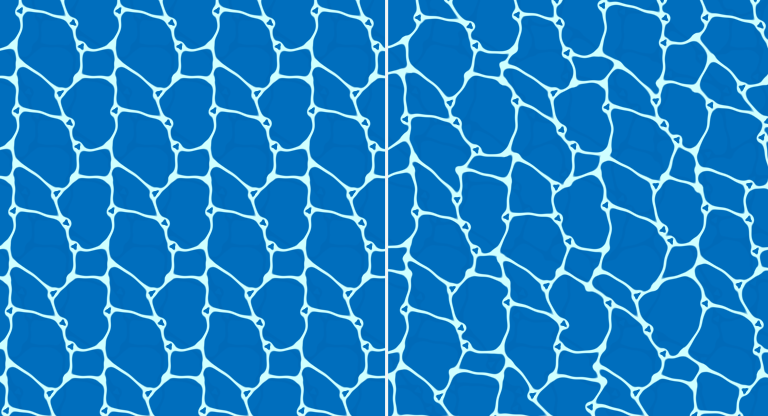
Reproduce this texture procedurally as a Shadertoy shader.

```glsl
// Pool-water caustics: a net of pale, curved strands around four cells per tile.
// The left panel repeats the tile exactly; the right one shifts every knot by a hash.
// Strands are bent segments merged by a smooth union, with small gaps at some knots.

#define TILES vec2(7.80, 7.68)    // tiles per canvas width, along x and y
#define ORIGIN vec2(0.845, 0.475) // lattice phase, in tiles
#define SHEAR 0.035               // sideways drift per row
#define JITTER 0.095              // knot shift in the right panel
#define THIN 0.012                // strand half width at its middle
#define THICK 0.023               // strand half width at its ends
#define BLEND 65.0                // sharpness of the smooth union
#define RING 0.045                // radius of the knots with gaps
#define GAP 0.027                 // radius of the gaps
#define WOBBLE 0.010              // waviness of the strands
#define DIVIDER vec2(0.5035, 0.002) // centre and half width

const float TAU = 6.2831853;
const vec3 WATER = vec3(0.0, 0.43, 0.74);
const vec3 DEEP = vec3(0.0, 0.405, 0.71);
const vec3 FOAM = vec3(0.81, 1.0, 1.0);
const vec3 PAPER = vec3(0.95, 0.96, 0.96);

// Knots of one tile, y pointing down
const vec2 KNOT[8] = vec2[8](
    vec2(0.00, 0.00), vec2(0.31, -0.03), vec2(0.38, 0.17), vec2(0.32, 0.32),
    vec2(-0.04, 0.31), vec2(0.80, 0.46), vec2(0.37, 0.64), vec2(0.90, 0.76));

// Strands: first knot, second knot, tile offset of the second
const ivec4 STRAND[12] = ivec4[12](
    ivec4(0, 1, 0, 0), ivec4(1, 2, 0, 0), ivec4(2, 3, 0, 0), ivec4(3, 4, 0, 0),
    ivec4(4, 0, 0, 0), ivec4(2, 5, 0, 0), ivec4(5, 4, 1, 0), ivec4(5, 7, 0, 0),
    ivec4(3, 6, 0, 0), ivec4(6, 7, 0, 0), ivec4(7, 0, 1, 1), ivec4(6, 1, 0, 1));

// Sideways bulge of each strand
const float BEND[12] = float[12](
    0.03, -0.01, 0.015, 0.03, 0.03, -0.03, 0.02, 0.03, -0.02, -0.05, 0.03, -0.03);

vec2 hash2(vec3 k) {
    vec2 h = vec2(dot(k, vec3(127.1, 311.7, 74.7)), dot(k, vec3(269.5, 183.3, 246.1)));
    return fract(sin(h) * 43758.5) * 2.0 - 1.0;
}

vec2 knotAt(int i, vec2 tile, float jitter) {
    return tile + KNOT[i] + jitter * hash2(vec3(tile, float(i)));
}

// Signed distance to a bowed segment that is thinner in the middle
float strand(vec2 q, vec2 a, vec2 b, float bend) {
    vec2 d = b - a;
    float h = clamp(dot(q - a, d) / dot(d, d), 0.0, 1.0);
    float bow = 4.0 * h * (1.0 - h);
    vec2 side = normalize(vec2(-d.y, d.x));
    return length(q - a - d * h - side * bend * bow) - mix(THICK, THIN, bow);
}

// Signed distance to the whole net, negative inside the strands
float net(vec2 q, float jitter) {
    q += WOBBLE * sin(TAU * (2.0 * q.yx + vec2(0.1, 0.4)))
       + 0.4 * WOBBLE * sin(TAU * (5.0 * q.yx + vec2(0.7, 0.2)));
    vec2 home = floor(q);
    float sum = 0.0;
    float gap = 1.0;
    for (int n = 0; n < 9; n++) {
        vec2 tile = home + vec2(n % 3 - 1, n / 3 - 1);
        for (int i = 0; i < 12; i++) {
            ivec4 s = STRAND[i];
            vec2 a = knotAt(s.x, tile, jitter);
            vec2 b = knotAt(s.y, tile + vec2(s.zw), jitter);
            sum += exp(-BLEND * strand(q, a, b, BEND[i]));
        }
        // Rings with rounded triangular gaps: knots 0, 5, 6 and 7
        for (int i = 4; i < 8; i++) {
            int id = i == 4 ? 0 : i;
            vec2 r = q - knotAt(id, tile, jitter);
            float len = length(r);
            float angle = atan(r.y, r.x + 1e-5);
            sum += exp(-BLEND * (len - RING));
            gap = min(gap, len * (1.0 + 0.25 * cos(3.0 * angle + float(id))) - GAP);
        }
    }
    return max(-log(sum) / BLEND, -gap);
}

void mainImage(out vec4 fragColor, in vec2 fragCoord) {
    vec2 p = vec2(fragCoord.x, iResolution.y - fragCoord.y) / iResolution.x;
    float pixel = 1.0 / iResolution.x;
    float soft = 0.8 * pixel * TILES.x;

    // Sheared lattice; only the right panel varies between tiles
    vec2 q = p * TILES;
    q.x += SHEAR * q.y;
    q -= ORIGIN;
    float jitter = JITTER * step(DIVIDER.x, p.x);

    // Faint shadow net below the bright one
    float shadow = 1.0 - smoothstep(-soft, soft, net(q + vec2(0.43, 0.31), jitter));
    float foam = 1.0 - smoothstep(-soft, soft, net(q, jitter));
    vec3 color = mix(WATER, DEEP, 0.6 * shadow);
    color = mix(color, FOAM, foam);

    // Bar between the panels
    float bar = abs(p.x - DIVIDER.x) - DIVIDER.y;
    color = mix(color, PAPER, 1.0 - smoothstep(-0.5 * pixel, 0.5 * pixel, bar));
    fragColor = vec4(color, 1.0);
}
```
